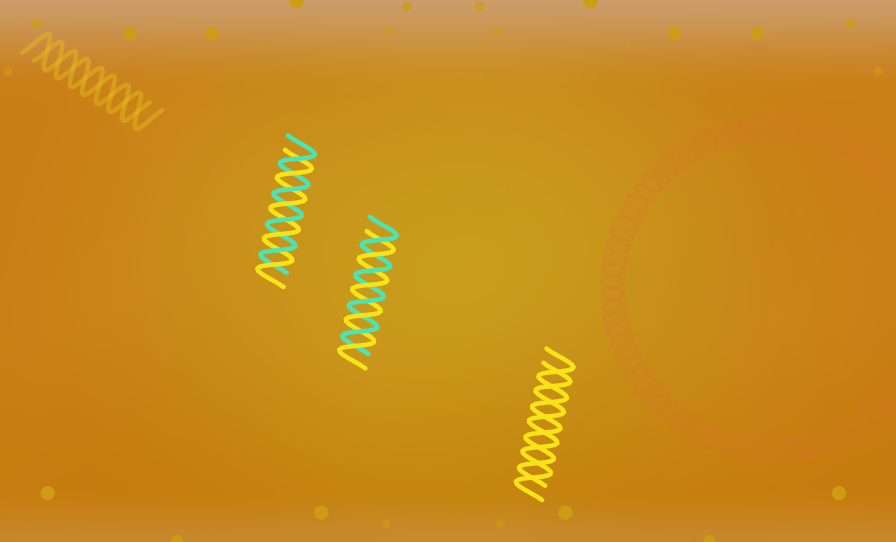
A Shadertoy shader for this background:

```glsl
// Twisted double strands, a faint coiled ring and small dots on a warm golden glow.

const float TAU = 6.2831853;

// Colours
const vec3 CORE = vec3(0.785, 0.612, 0.112);
const vec3 RIM = vec3(0.790, 0.495, 0.085);
const vec3 HAZE = vec3(0.800, 0.625, 0.455);
const vec3 YELLOW = vec3(0.970, 0.890, 0.090);
const vec3 TEAL = vec3(0.300, 0.890, 0.710);
const vec3 PALE_GOLD = vec3(0.900, 0.740, 0.110);
const vec3 DOT_GOLD = vec3(0.805, 0.615, 0.070);
const vec3 RING_ORANGE = vec3(0.850, 0.440, 0.170);

// Sizes in units of the canvas height
const vec2 GLOW_CENTRE = vec2(0.825, 0.520);
const vec2 GLOW_RADIUS = vec2(0.860, 0.660);
const float SWING = 0.0300;        // sideways reach of a strand
const float PITCH = 0.0575;        // length of one turn
const float STRAND_LENGTH = 0.248;
const float STRAND_SHIFT = 0.027;  // offset between the two strands
const float LEAD = 0.0238;         // distance from strand start to first bend
const float STRAND_WIDTH = 0.0042; // half the thickness
const int STEPS = 64;
const vec2 RING_CENTRE = vec2(1.428, 0.468);
const float RING_RADIUS = 0.297;
const float RING_SWING = 0.020;
const float RING_TURNS = 42.0;
const float MIRROR_X = 0.818;

// Dots on one side: distance from the mirror line, height, radius
const int DOT_COUNT = 12;
const vec3 DOTS[DOT_COUNT] = vec3[DOT_COUNT](
    vec3(0.730, 0.090, 0.013), vec3(0.225, 0.054, 0.013),
    vec3(0.105, 0.034, 0.008), vec3(0.491, 0.002, 0.011),
    vec3(0.271, 0.998, 0.013), vec3(0.067, 0.988, 0.009),
    vec3(0.579, 0.938, 0.012), vec3(0.427, 0.938, 0.012),
    vec3(0.100, 0.942, 0.008), vec3(0.751, 0.957, 0.009),
    vec3(0.803, 0.868, 0.008), vec3(0.341, 0.918, 0.005));

// Antialiased coverage of a signed distance
float cover(float d) {
    return clamp(0.5 - d * iResolution.y, 0.0, 1.0);
}

vec2 strandPoint(float along) {
    return vec2(SWING * cos(TAU * (along - LEAD) / PITCH), along);
}

// Distance to one strand (x) and its depth at the nearest place (y)
vec2 strand(vec2 q) {
    vec2 best = vec2(1.0, 0.0);
    vec2 a = strandPoint(0.0);
    for (int i = 1; i <= STEPS; i++) {
        float along = STRAND_LENGTH * float(i) / float(STEPS);
        vec2 b = strandPoint(along);
        vec2 ab = b - a;
        float t = clamp(dot(q - a, ab) / dot(ab, ab), 0.0, 1.0);
        float d = length(q - a - ab * t);
        if (d < best.x) best = vec2(d, sin(TAU * (along - LEAD) / PITCH));
        a = b;
    }
    return best - vec2(STRAND_WIDTH, 0.0);
}

// Two interwoven strands around a tilted axis
vec3 helix(vec3 col, vec2 p, vec2 centre, float tilt, vec3 first, vec3 second, float alpha) {
    vec2 d = p - centre;
    if (length(d) > 0.16) return col;
    vec2 side = vec2(cos(tilt), sin(tilt));
    vec2 q = vec2(dot(d, side), dot(d, vec2(side.y, -side.x)));
    q.y += 0.5 * (STRAND_LENGTH + STRAND_SHIFT);
    vec2 a = strand(q);
    vec2 b = strand(q - vec2(0.0, STRAND_SHIFT));
    float coverA = cover(a.x) * alpha, coverB = cover(b.x) * alpha;
    vec3 aOnTop = mix(mix(col, second, coverB), first, coverA);
    vec3 bOnTop = mix(mix(col, first, coverA), second, coverB);
    return a.y > b.y ? aOnTop : bOnTop;
}

// Two waves wound around a circle
float coiledRing(vec2 p) {
    vec2 d = p - RING_CENTRE;
    float phase = RING_TURNS * atan(d.y, d.x);
    float offset = length(d) - RING_RADIUS;
    float slope = RING_SWING * RING_TURNS / RING_RADIUS;
    float wave = RING_SWING * sin(phase);
    float stretch = sqrt(1.0 + pow(slope * cos(phase), 2.0));
    float gap = min(abs(offset - wave), abs(offset + wave)) / stretch;
    float band = cover(abs(offset) - RING_SWING - 0.004);
    return max(cover(gap - 0.0038), 0.35 * band);
}

vec3 background(vec2 p) {
    float r = length((p - GLOW_CENTRE) / GLOW_RADIUS);
    vec3 col = mix(CORE, RIM, smoothstep(0.0, 1.05, r));
    col -= vec3(0.015, 0.010, 0.035) * smoothstep(0.45, 0.08, p.y);
    col += 0.003 * sin(p.x * 9.0 + 2.0 * sin(p.y * 7.0));
    col = mix(col, HAZE, 0.92 * pow(smoothstep(0.80, 1.02, p.y), 1.4));
    return mix(col, HAZE, 0.30 * (1.0 - smoothstep(0.0, 0.10, p.y)));
}

void mainImage(out vec4 fragColor, in vec2 fragCoord) {
    vec2 p = fragCoord / iResolution.y;
    vec3 col = background(p);
    col = mix(col, RING_ORANGE, 0.28 * coiledRing(p));

    // Mirrored dots
    vec2 folded = vec2(abs(p.x - MIRROR_X), p.y);
    for (int i = 0; i < DOT_COUNT; i++) {
        float d = length(folded - DOTS[i].xy) - DOTS[i].z;
        col = mix(col, DOT_GOLD, cover(d) * smoothstep(0.0, 0.014, DOTS[i].z));
    }

    // Helices
    col = helix(col, p, vec2(0.170, 0.850), 1.00, PALE_GOLD, PALE_GOLD, 0.45);
    col = helix(col, p, vec2(0.528, 0.610), -0.21, TEAL, YELLOW, 1.0);
    col = helix(col, p, vec2(0.679, 0.460), -0.21, TEAL, YELLOW, 1.0);
    col = helix(col, p, vec2(1.005, 0.217), -0.21, YELLOW, YELLOW, 1.0);
    fragColor = vec4(col, 1.0);
}
```
